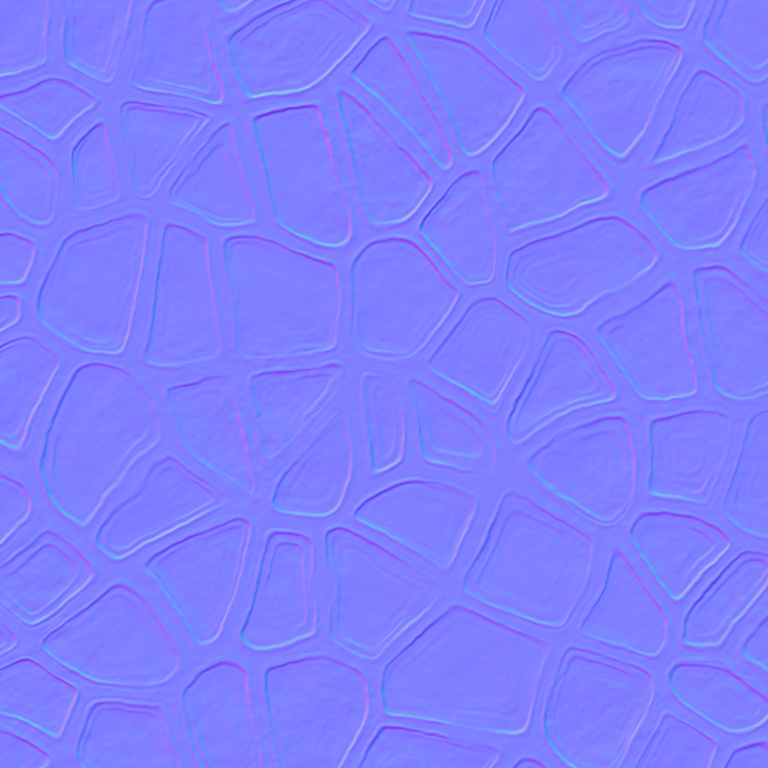
This texture map is drawn by a WebGL 2 fragment shader. Its source:

```glsl
#version 300 es
precision highp float;
// Normal map of tightly laid, angular flagstones with narrow flat mortar.
// A height field is built from Voronoi border distances, ledges and noise;
// its slopes are then encoded as colour, with green pointing down.

uniform vec2 u_resolution;
out vec4 fragColor;

const float STONES_ACROSS = 7.5;
const float JITTER = 0.95;
const float CORNER_SHARPNESS = 26.0;
const float SLOPE_STEP = 0.007;
const vec2 SLOPE_GAIN = vec2(0.8, 1.0);
const mat2 LAYING_ANGLE = mat2(0.921, 0.389, -0.389, 0.921);

vec2 hash2(vec2 p) {
    vec2 q = vec2(dot(p, vec2(127.1, 311.7)), dot(p, vec2(269.5, 183.3)));
    return fract(sin(q) * 43758.5453);
}

float noise(vec2 p) {
    vec2 i = floor(p);
    vec2 f = fract(p);
    vec2 u = f * f * f * (f * (f * 6.0 - 15.0) + 10.0);
    float low = mix(hash2(i).x, hash2(i + vec2(1, 0)).x, u.x);
    float high = mix(hash2(i + vec2(0, 1)).x, hash2(i + vec2(1, 1)).x, u.x);
    return mix(low, high, u.y);
}

vec2 noise2(vec2 p) {
    return vec2(noise(p), noise(p + 37.0)) - 0.5;
}

vec2 stoneCentre(vec2 cell) {
    return cell + 0.5 + JITTER * (hash2(cell) - 0.5);
}

// Returns the rounded distance to the stone border and the cell index.
vec3 stoneBorder(vec2 p) {
    vec2 base = floor(p);
    vec2 nearest = base;
    float best = 1e5;
    for (int y = -1; y <= 1; y++) {
        for (int x = -1; x <= 1; x++) {
            vec2 cell = base + vec2(x, y);
            vec2 toCentre = stoneCentre(cell) - p;
            float d = dot(toCentre, toCentre);
            if (d < best) {
                best = d;
                nearest = cell;
            }
        }
    }

    // Soft minimum over the bisectors with all neighbours.
    vec2 centre = stoneCentre(nearest);
    float sum = 0.0;
    for (int y = -2; y <= 2; y++) {
        for (int x = -2; x <= 2; x++) {
            if (x == 0 && y == 0) continue;
            vec2 other = stoneCentre(nearest + vec2(x, y));
            float d = dot(0.5 * (centre + other) - p, normalize(other - centre));
            sum += exp(-CORNER_SHARPNESS * d);
        }
    }
    return vec3(-log(sum) / CORNER_SHARPNESS, nearest);
}

// A raised step with a fine groove along its foot.
float ledge(float d, float inset, float width) {
    float groove = (d - inset) / (0.65 * width);
    return smoothstep(inset, inset + width, d) - 0.5 * exp(-groove * groove);
}

float stoneHeight(vec2 p) {
    // Uneven stone sizes and wavering outlines
    vec2 warped = p + 0.4 * noise2(p * 0.6) + 0.06 * noise2(p * 2.5) + 0.014 * noise2(p * 12.0);
    vec3 border = stoneBorder(LAYING_ANGLE * warped);
    float d = border.x;
    vec2 variety = hash2(border.yz + 19.7);

    // Outer edge, fainter inner ledge and soft bevel
    float inset = 0.04 + 0.035 * variety.x + 0.03 * noise(p * 1.7 + 11.0);
    float edgeStrength = mix(0.15, 1.3, noise(p * 2.1 + 53.0));
    float innerStrength = smoothstep(0.4, 0.85, noise(p * 1.8 + 91.0));
    float height = 0.0085 * edgeStrength * ledge(d, inset, 0.036);
    height += 0.004 * innerStrength * ledge(d, inset + 0.05 + 0.06 * variety.y, 0.034);
    height += 0.003 * smoothstep(inset, inset + 0.2, d);

    // Worn streaks that follow the outline
    float streaks = noise(vec2(d * 23.0 + 1.5 * noise(p * 4.0), dot(p, vec2(1.6, 1.3))));
    float streakFade = smoothstep(0.0, 0.06, d) * exp(-4.0 * max(d, 0.0));
    height += 0.0065 * streakFade * (streaks - 0.5);

    // Shallow crinkles, rougher in some places
    float roughness = mix(0.3, 1.3, noise(p * 0.9 + 23.0));
    float crinkles = noise(p * 8.0) + 0.45 * noise(p * 19.0 + 3.0);
    return height + 0.0046 * roughness * crinkles;
}

vec3 normalColour(vec2 slope) {
    vec3 normal = normalize(vec3(-slope.x, slope.y, 1.0));
    return 0.5 + 0.5 * normal;
}

void main() {
    vec2 uv = gl_FragCoord.xy / min(u_resolution.x, u_resolution.y);
    vec2 p = uv * STONES_ACROSS + 3.0;
    vec2 dx = vec2(SLOPE_STEP, 0.0);
    vec2 dy = dx.yx;
    vec2 rise = vec2(stoneHeight(p + dx) - stoneHeight(p - dx),
                     stoneHeight(p + dy) - stoneHeight(p - dy));
    fragColor = vec4(normalColour(SLOPE_GAIN * rise / (2.0 * SLOPE_STEP)), 1.0);
}
```
